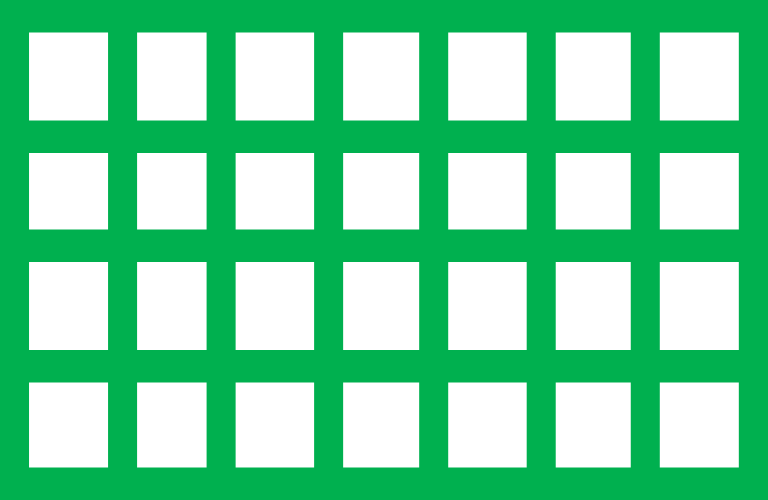
Reproduce this pattern procedurally as a WebGL 2 fragment shader.

```glsl
#version 300 es
precision highp float;
// Flat green lattice over white: 7 columns by 4 rows of rectangular panes.
// Bars keep one width per axis while pane sizes vary, so each axis is walked
// pane by pane and the two coverages are multiplied.

#define COLUMNS 7
#define ROWS 4
#define BAR_WIDTH 0.0378    // vertical bars, share of canvas width
#define BAR_HEIGHT 0.065    // horizontal bars, share of canvas height
#define EDGE_SOFTNESS 1.0   // edge ramp in output pixels
#define BAR_COLOR vec3(0.0, 0.69, 0.31)
#define PANE_COLOR vec3(1.0)

uniform vec2 u_resolution;
out vec4 fragColor;

// Pane sizes as shares of the canvas, left to right and bottom to top
const float paneWidths[COLUMNS] = float[COLUMNS](
    0.1029, 0.0905, 0.1022, 0.0990, 0.1022, 0.0977, 0.1029);
const float paneHeights[ROWS] = float[ROWS](0.170, 0.176, 0.153, 0.176);

// Smoothed step: 0 before the edge, 1 after it
float ramp(float edge, float x, float blur) {
    return clamp((x - edge) / blur + 0.5, 0.0, 1.0);
}

// Coverage of the span that begins at start and has the given size
float span(float start, float size, float x, float blur) {
    return ramp(start, x, blur) - ramp(start + size, x, blur);
}

float columnCoverage(float x, float blur) {
    float coverage = 0.0;
    float left = BAR_WIDTH;
    for (int i = 0; i < COLUMNS; i++) {
        coverage += span(left, paneWidths[i], x, blur);
        left += paneWidths[i] + BAR_WIDTH;
    }
    return coverage;
}

float rowCoverage(float y, float blur) {
    float coverage = 0.0;
    float bottom = BAR_HEIGHT;
    for (int i = 0; i < ROWS; i++) {
        coverage += span(bottom, paneHeights[i], y, blur);
        bottom += paneHeights[i] + BAR_HEIGHT;
    }
    return coverage;
}

void main() {
    vec2 uv = gl_FragCoord.xy / u_resolution;
    vec2 blur = EDGE_SOFTNESS / u_resolution;

    // A pane shows where a column and a row overlap
    float pane = columnCoverage(uv.x, blur.x) * rowCoverage(uv.y, blur.y);
    fragColor = vec4(mix(BAR_COLOR, PANE_COLOR, pane), 1.0);
}
```
